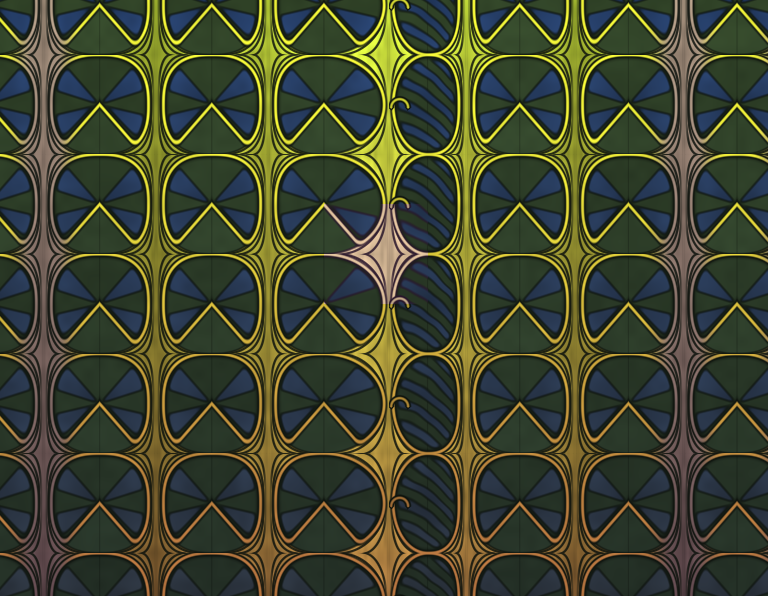
Reproduce this pattern procedurally as a Shadertoy shader.

```glsl
// Lattice of fibrous columns that flare into pointed stars, six rows by seven columns.
// Each gap is a superellipse window cut by a chevron and filled with a blue fan;
// one broad column and a narrow gap of swept blades interrupt the rhythm.

float hash(vec2 p) {
    vec3 v = fract(vec3(p.xyx) * 0.1031);
    v += dot(v, v.yzx + 33.33);
    return fract((v.x + v.y) * v.z);
}

float noise(vec2 p) {
    vec2 i = floor(p), f = fract(p);
    f *= f * (3.0 - 2.0 * f);
    return mix(mix(hash(i), hash(i + vec2(1, 0)), f.x),
               mix(hash(i + vec2(0, 1)), hash(i + vec2(1, 1)), f.x), f.y);
}

float smoothMax(float a, float b, float k) {
    float h = max(k - abs(a - b), 0.0) / k;
    return max(a, b) + h * h * k * 0.25;
}

// Half-width of a column at height y from its neck
float columnWidth(float y, float h, float a, float n) {
    return h - a * pow(max(1.0 - pow(abs(y) * 2.0, n), 0.0), 1.0 / n);
}

// Signed distance to a wedge that opens from the origin
float wedge(vec2 q, float angle, float spread) {
    return length(q) * (abs(atan(q.y, q.x) - angle) - spread);
}

void mainImage(out vec4 fragColor, in vec2 fragCoord) {
    float px = 5.98 / iResolution.y;
    vec2 p = fragCoord * px;
    float height = p.y / 5.98;

    // Gap between two columns: lo and hi are their axes, mid the chevron peak
    float lo, hi, mid;
    bool narrow = p.x > 3.9 && p.x < 4.68;
    if (narrow) {
        lo = 3.9; hi = 4.68; mid = 4.29;
    } else if (p.x < 3.9) {
        float k = min(floor((p.x - 0.44) / 1.125), 2.0);
        lo = 0.44 + 1.125 * k;
        hi = k > 1.5 ? 3.9 : lo + 1.125;
        mid = lo + 0.56;
    } else {
        lo = 4.68 + 1.09 * floor((p.x - 4.68) / 1.09);
        hi = lo + 1.09;
        mid = lo + 0.535;
    }
    vec2 q = vec2(p.x - mid, fract(p.y - 0.43) - 0.5);
    vec2 m = vec2(abs(q.x), q.y);
    float axis = q.x < 0.0 ? lo : hi;
    float row = floor(p.y + 0.07);
    bool broad = abs(axis - 3.9) < 0.01;
    float h = abs(axis - mid), u = h - m.x;
    float a = h - (broad ? 0.045 : 0.075);
    float n = broad ? 2.0 : 2.6;

    // Window and chevron
    float g = pow(pow(m.x / a, n) + pow(abs(q.y) * 2.0, n), 1.0 / n) + 2e-4;
    float window = (g - 1.0) * (length(q) + 1e-4) / g;
    float chevron = narrow ? -1.0 : (-q.y - 1.15 * m.x) / 1.52;
    float pane = smoothMax(window, chevron, 0.07);

    // Colours drift from amber below to lime above, brightest by the broad column
    float glow = exp(-pow((p.x - 3.9) / 1.5, 2.0));
    vec3 green = mix(vec3(0.15, 0.20, 0.16), vec3(0.21, 0.29, 0.17), height);
    vec3 blue = mix(vec3(0.17, 0.20, 0.24), vec3(0.15, 0.25, 0.42), height);
    vec3 gold = mix(vec3(0.72, 0.46, 0.25), vec3(0.95, 0.96, 0.22), smoothstep(0.0, 0.9, height));
    vec3 fiber = mix(vec3(0.50, 0.35, 0.19), vec3(0.62, 0.70, 0.18), height) * (0.95 + 0.4 * glow);
    vec3 ink = vec3(0.05, 0.07, 0.05);
    float mauve = step(3.1, abs(axis - 3.65)) * smoothstep(0.4, 0.12, u);
    vec3 lilac = mix(vec3(0.36, 0.27, 0.29), vec3(0.66, 0.58, 0.50), height);
    if (broad && row == 3.0) {
        mauve = 1.0;
        lilac = vec3(0.80, 0.69, 0.56);
        ink = vec3(0.15, 0.08, 0.16);
    }
    fiber = mix(fiber, lilac, mauve);
    gold = mix(gold, lilac * 1.1, mauve);

    // Ground with faint seams
    vec3 col = green * (0.94 + 0.12 * hash(floor(vec2(mid * 7.0, p.y - 0.43)) + 9.0));
    col *= 1.0 - 0.2 * smoothstep(0.012, 0.0, m.x);

    // Blue fan, or swept blades in the narrow gap
    float fan = min(wedge(m, 0.58, 0.27), wedge(m, -0.48, 0.25));
    if (narrow) {
        float sweep = q.y + 0.75 * q.x + 0.9 * q.x * q.x + 0.04 * noise(p * 6.0);
        fan = (abs(fract(sweep * 4.5) - 0.5) - 0.24) * 0.17;
    }
    fan = smoothMax(fan, pane + 0.045, 0.04);
    float inside = smoothstep(px, -px, pane);
    vec3 glass = mix(col * 0.9, blue * (0.8 + 0.6 * length(q)), smoothstep(px, -px, fan));
    glass = mix(glass, ink, 0.65 * smoothstep(0.012 + px, 0.0, abs(fan)));
    glass *= 1.0 - 0.4 * smoothstep(0.07, 0.01, -pane);
    col = mix(col, glass, inside);

    // Fibers run along the column and splay into the star arms
    float w = columnWidth(q.y, h, a, n);
    float slope = (columnWidth(abs(q.y) - 0.005, h, a, n) - w) / 0.005;
    float t = u / w, count = broad ? 2.6 : 3.5;
    float gap = abs(fract(t * count + 0.5) - 0.5) * w / count / sqrt(1.0 + t * t * slope * slope);
    float strand = smoothstep(0.009 + px, 0.004, gap) * smoothstep(0.0, 0.05, u);
    vec3 column = fiber * (0.82 + 0.3 * t + 0.15 * noise(p * vec2(30.0, 5.0)));
    column = mix(column, ink, strand * 0.85);
    col = mix(col, column, smoothstep(-px, px, window));

    // Dark contour, then the bright rim
    col = mix(col, ink, 0.75 * smoothstep(0.012 + px, 0.0, abs(window)));
    col = mix(col, ink, 0.8 * smoothstep(0.035 + px, 0.02, abs(pane)));
    col = mix(col, gold, smoothstep(0.014 + px, 0.014 - px, abs(pane)));

    // Curl hooked onto each neck of the broad column
    if (narrow) {
        vec2 c = q - vec2(-0.28, -0.03);
        float curl = abs(length(c) - 0.085) + max(-c.y, 0.0);
        col = mix(col, ink, smoothstep(0.03 + px, 0.02, curl));
        col = mix(col, gold * 0.85, smoothstep(0.012 + px, 0.012 - px, curl));
    }
    col *= 0.95 + 0.1 * noise(p * 9.0);
    fragColor = vec4(col, 1.0);
}
```
